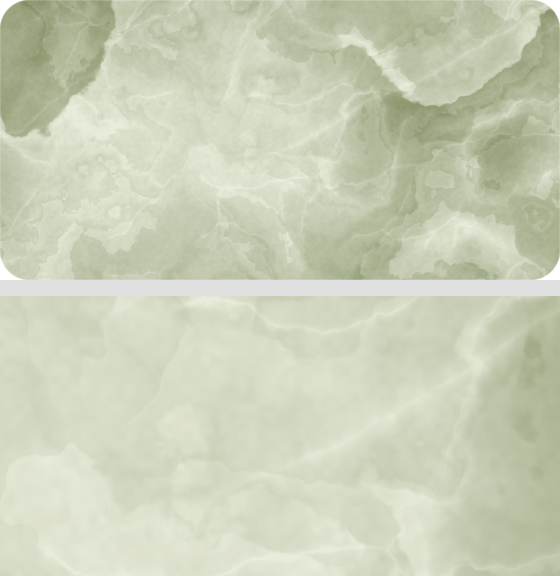
Top, the full canvas; bottom, a detail of the centre.
A Shadertoy shader for this texture:

```glsl
#define DARK vec3(0.46, 0.51, 0.33)
#define PALE vec3(0.91, 0.925, 0.86)
#define HEART vec2(0.70, 0.38)
#define WARP 0.42
#define CLOUD 0.62
#define SHEET 0.15
#define CREASE 0.13
#define VEIN 0.13
#define CORNER 0.105

vec2 hash2(vec2 p) {
    vec3 h = fract(p.xyx * vec3(0.1031, 0.1030, 0.0973));
    h += dot(h, h.yzx + 33.33);
    return fract((h.xx + h.yz) * h.zy);
}

float noise(vec2 p) {
    vec2 i = floor(p), f = fract(p);
    f = f * f * f * (f * (f * 6.0 - 15.0) + 10.0);
    float low = mix(hash2(i).x, hash2(i + vec2(1, 0)).x, f.x);
    float high = mix(hash2(i + vec2(0, 1)).x, hash2(i + 1.0).x, f.x);
    return mix(low, high, f.y);
}

float fbm(vec2 p, float gain) {
    float sum = 0.0, amp = 1.0, total = 0.0;
    for (int i = 0; i < 7; i++) {
        sum += amp * noise(p);
        total += amp;
        amp *= gain;
        p = mat2(1.6, 1.2, -1.2, 1.6) * p + 7.3;
    }
    return sum / total;
}

// Gap between the two nearest cell points, and a random tone per cell
vec2 cells(vec2 p) {
    vec2 base = floor(p);
    float near = 9.0, next = 9.0, tone = 0.0;
    for (int y = -1; y <= 1; y++)
    for (int x = -1; x <= 1; x++) {
        vec2 cell = base + vec2(x, y);
        vec2 h = hash2(cell + 40.0);
        float d = length(cell + h - p);
        if (d < near) { next = near; near = d; tone = h.y; }
        else next = min(next, d);
    }
    return vec2(next - near, tone);
}

// Slow rise with a crisp fall, centred on zero
float saw(float x) {
    float f = fract(x);
    return f * (1.0 - smoothstep(0.93, 1.0, f)) - 0.45;
}

float blob(vec2 p, vec2 centre, vec2 radius) {
    vec2 d = (p - centre) / radius;
    return exp(-dot(d, d));
}

float marble(vec2 p) {
    vec2 bend = vec2(fbm(p * 2.4 + 3.0, 0.52), fbm(p * 2.4 + 17.0, 0.52)) - 0.5;
    vec2 q = p + WARP * bend;
    float cloud = fbm(q * 3.0 + bend * 2.0 + 5.0, 0.55);

    // Broad light and shade
    float heart = blob(q, HEART, vec2(0.50, 0.40));
    float tone = 0.67 + 0.25 * heart;
    tone += 0.14 * blob(q, vec2(0.2, 0.2), vec2(0.3, 0.25));
    tone -= 0.35 * blob(q, vec2(0.0, 0.42), vec2(0.09, 0.16));

    // Torn dark patch and dark valley, each with a pale rim
    float patchDepth = 0.31 - length(q - vec2(0.17, 0.92));
    float slope = q.x < 1.5 ? 0.45 : 0.68;
    float depth = 0.66 + slope * abs(q.x - 1.5) - q.y;
    float right = smoothstep(0.92, 1.3, q.x);
    float inside = smoothstep(0.0, 0.015, depth) * right;
    tone -= 0.36 * smoothstep(0.0, 0.015, patchDepth);
    tone -= inside * (0.12 + 0.27 * exp(-depth * depth * 12.0));
    tone += 0.09 * exp(-60.0 * abs(patchDepth + 0.01));
    tone += 0.09 * right * exp(-60.0 * abs(depth + 0.01));

    // Pale winding loops around dark cores
    for (int i = 0; i < 2; i++) {
        vec2 centre = vec2(1.25, 0.50) + float(i) * vec2(0.58, -0.06);
        float r = length((q - centre) * vec2(1.0, 0.75));
        tone += 0.23 * exp(-26.0 * abs(r - 0.13)) - 0.10 * exp(-r * r * 120.0);
    }
    tone += 0.24 * blob(q, vec2(1.8, 0.12), vec2(0.22, 0.07));

    // Clouds and overlapping sheets
    tone += CLOUD * (cloud - 0.5) * (1.0 - 0.45 * heart);
    float sheet = fbm(q * 1.8 + bend + 31.0, 0.36);
    tone += SHEET * saw(sheet * 6.0) * (1.0 - 0.4 * heart);

    // Creases fanning out from the heart
    vec2 ray = q - HEART;
    float reach = length(ray);
    float angle = atan(ray.y, ray.x);
    float fan = smoothstep(-0.6, 0.3, cos(angle)) * smoothstep(0.05, 0.3, reach);
    tone += CREASE * fan * exp(-reach) * saw(angle * 2.2 + 2.5 * sheet);

    // Facets and fine pale veins
    vec2 along = mat2(0.87, -0.5, 0.5, 0.87) * (p + 0.3 * bend);
    vec2 facet = cells(along * vec2(2.6, 4.6));
    float fade = smoothstep(0.42, 0.65, noise(p * 4.0 + 9.0));
    tone += 0.07 * (facet.y - 0.5);
    tone += VEIN * fade * exp(-28.0 * facet.x);
    float thread = abs(fbm(q * 2.6 + 61.0, 0.42) - 0.5);
    tone += 0.8 * VEIN * exp(-90.0 * thread) * smoothstep(0.35, 0.6, cloud);
    float streak = abs(p.y + 0.12 * bend.y - 0.38 - 0.54 * (p.x - 0.85));
    tone += 1.2 * VEIN * exp(-75.0 * streak) * smoothstep(0.8, 1.1, p.x);

    return tone + 0.05 * (noise(p * 90.0) - 0.5);
}

void mainImage(out vec4 fragColor, in vec2 fragCoord) {
    vec2 p = fragCoord / iResolution.y;
    vec2 halfSize = 0.5 * iResolution.xy / iResolution.y;
    vec3 colour = mix(DARK, PALE, clamp(marble(p), 0.0, 1.0));

    // Rounded slab on white
    vec2 k = abs(p - halfSize) - halfSize + CORNER;
    float outside = length(max(k, 0.0)) - CORNER;
    float pixel = 1.0 / iResolution.y;
    colour = mix(colour, vec3(1.0), smoothstep(-pixel, pixel, outside));
    fragColor = vec4(colour, 1.0);
}
```
